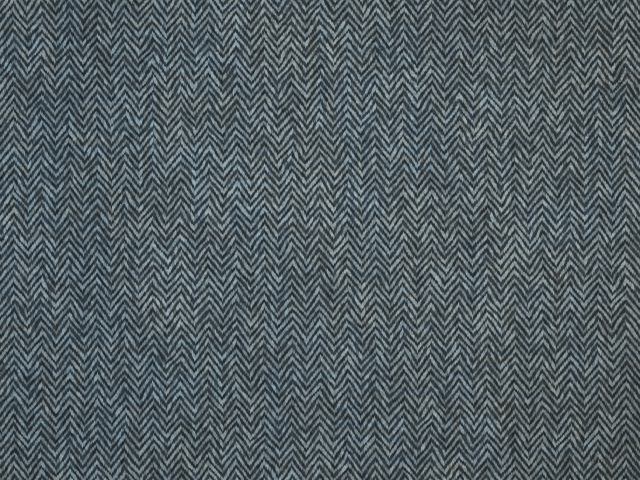
This texture is drawn by a Shadertoy shader. Its source:

```glsl
// Draws a blue-grey wool tweed in a fine, steep herringbone weave.

#define REPEATS 23.0      // zigzag repeats across
#define ROWS 55.0         // pale stripes up the canvas
#define HALF_THREADS 8.0  // threads in one slanted half of a repeat
#define RISE 2.1          // stripes climbed by one slanted half
#define SOFTNESS 0.7      // fuzz of the stripe edges
#define STITCH_VARIATION 0.14
#define FIBRE_GRAIN 0.15
#define WOBBLE 0.0022     // unevenness of the weave
#define DARK_YARN vec3(0.172, 0.197, 0.213)
#define PALE_YARN vec3(0.478, 0.520, 0.530)
#define BLUE_TINT vec3(0.92, 1.00, 1.06)
#define WARM_TINT vec3(1.04, 1.01, 0.97)

float hash(vec2 p) {
    return fract(sin(dot(p, vec2(127.1, 311.7))) * 43758.5453);
}

// Smooth value noise, 0 to 1
float noise(vec2 p) {
    vec2 cell = floor(p);
    vec2 f = fract(p);
    f = f * f * (3.0 - 2.0 * f);
    float low = mix(hash(cell), hash(cell + vec2(1.0, 0.0)), f.x);
    float high = mix(hash(cell + vec2(0.0, 1.0)), hash(cell + 1.0), f.x);
    return mix(low, high, f.y);
}

float cloud(vec2 p) {
    return 0.6 * noise(p) + 0.4 * noise(p * 2.3 + 17.0);
}

void mainImage(out vec4 fragColor, in vec2 fragCoord) {
    vec2 uv = fragCoord / iResolution.xy;

    // Slightly uneven cloth
    vec2 wobble = vec2(noise(uv * 30.0), noise(uv * 30.0 + 50.0)) - 0.5;
    vec2 cloth = uv + wobble * WOBBLE * 2.0;

    // Stepped zigzag: the stripe height shifts from thread to thread
    float column = cloth.x * REPEATS;
    float fold = abs(fract(column) - 0.5) * 2.0;
    float stair = fold * HALF_THREADS;
    stair = floor(stair) + smoothstep(0.1, 0.9, fract(stair));
    float phase = cloth.y * ROWS + stair / HALF_THREADS * RISE;
    float thread = floor(column * HALF_THREADS);

    // Each stitch has its own shade and reach
    float paleShade = hash(vec2(thread, floor(phase + 0.5)));
    float darkShade = hash(vec2(thread + 300.0, floor(phase)));
    float wave = abs(fract(phase) - 0.5) * 4.0 - 1.0;
    wave += (paleShade - darkShade) * 0.4;
    wave += (noise(uv * vec2(190.0, 140.0) + 70.0) - 0.5) * 0.7;
    float edge = max(SOFTNESS, 2.0 * ROWS / iResolution.y);
    float pale = smoothstep(-edge, edge, wave);

    vec3 paleColor = PALE_YARN * (1.0 + (paleShade - 0.5) * 2.0 * STITCH_VARIATION);
    vec3 darkColor = DARK_YARN * (1.0 + (darkShade - 0.5) * 3.0 * STITCH_VARIATION);
    vec3 color = mix(darkColor, paleColor, pale);

    // Faint bluish yarn streaks along both thread directions, bluer to the left
    float streaks = noise(uv * vec2(110.0, 9.0)) + noise(uv * vec2(14.0, 130.0));
    float blue = 0.25 + 0.5 * streaks - 0.45 * uv.x + 0.4 * (cloud(uv * 9.0) - 0.5);
    color *= mix(WARM_TINT, BLUE_TINT, clamp(blue, 0.0, 1.0));

    // Loose fibres and rare pale slubs
    float fibre = noise(uv * vec2(420.0, 300.0)) - 0.5;
    color *= 1.0 + fibre * 2.0 * FIBRE_GRAIN;
    float slub = smoothstep(0.90, 0.98, noise(uv * vec2(150.0, 110.0) + 9.0));
    color += slub * pale * 0.06;

    // Worn patches and soft uneven light
    color *= 0.95 + 0.13 * cloud(uv * vec2(7.0, 5.0) + 3.0);
    vec2 fromCenter = uv - vec2(0.45, 0.55);
    color *= 1.04 - 0.24 * dot(fromCenter, fromCenter);

    fragColor = vec4(clamp(color, 0.0, 1.0), 1.0);
}
```
